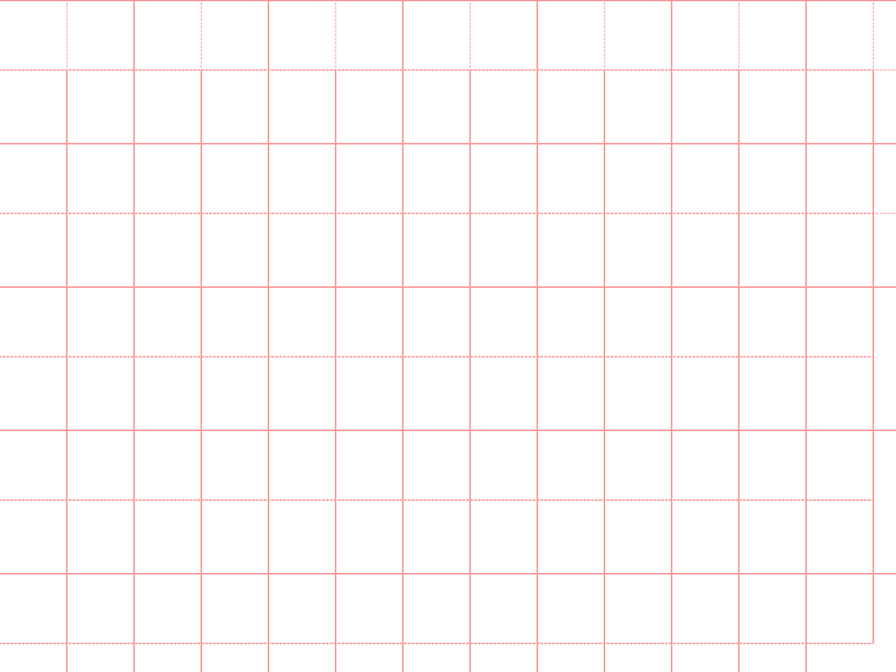
Write a WebGL 1 fragment shader that draws this pattern.

```glsl
precision mediump float;
// Thin red ruled grid on white: solid columns, alternating solid and dashed rows.

uniform vec2 u_resolution;

// Lengths are fractions of the canvas height.
#define PAPER vec3(1.0)
#define INK vec3(1.0, 0.35, 0.35)
#define LINE_WIDTH 0.0015
#define COLUMN_STEP 0.1
#define COLUMN_SHIFT -0.0005
#define ROW_STEP 0.2133
#define SOLID_ROW 0.0006
#define DASHED_ROW 0.1043
#define LAST_COLUMN 13.0
#define DASH_STEP 0.0058
#define DASH_GAP 0.3
#define FAINT 0.62

// Smoothed coverage of a band of the given width at signed distance d.
float band(float d, float width, float aa) {
  return smoothstep(-aa, aa, d + 0.5 * width)
       - smoothstep(-aa, aa, d - 0.5 * width);
}

// Index of the nearest line in a regular series.
float nearestIndex(float p, float start, float spacing) {
  return floor((p - start) / spacing + 0.5);
}

float ruledLine(float p, float start, float spacing, float aa) {
  float index = nearestIndex(p, start, spacing);
  return band(p - start - index * spacing, LINE_WIDTH, aa);
}

// Ink left along a line after the dash gaps are cut out.
float dashes(float p, float aa) {
  float d = (fract(p / DASH_STEP) - 0.5) * DASH_STEP;
  return 1.0 - band(d, DASH_GAP * DASH_STEP, aa);
}

void main() {
  float aa = 1.0 / u_resolution.y;
  float x = gl_FragCoord.x * aa;
  float y = 1.0 - gl_FragCoord.y * aa; // measured down from the top

  // Columns: odd ones are faint and dashed above the first dashed row.
  float column = nearestIndex(x, COLUMN_SHIFT, COLUMN_STEP);
  float vertical = ruledLine(x, COLUMN_SHIFT, COLUMN_STEP, aa);
  float isOdd = mod(column, 2.0);
  float inTopRow = 1.0 - smoothstep(-aa, aa, y - DASHED_ROW);
  vertical *= mix(1.0, FAINT * dashes(y, aa), isOdd * inTopRow);
  vertical *= step(0.5, column);

  // The last column ends at the fifth dashed row.
  float lastRow = DASHED_ROW + 4.0 * ROW_STEP;
  float belowEnd = smoothstep(-aa, aa, y - lastRow);
  vertical *= 1.0 - step(LAST_COLUMN - 0.5, column) * belowEnd;

  // Solid rows span the full width.
  float solid = ruledLine(y, SOLID_ROW, ROW_STEP, aa);

  // Dashed rows: past the last column only the upper two go on, faintly.
  float row = nearestIndex(y, DASHED_ROW, ROW_STEP);
  float dashed = ruledLine(y, DASHED_ROW, ROW_STEP, aa) * dashes(x, aa);
  float rightEnd = LAST_COLUMN * COLUMN_STEP + COLUMN_SHIFT;
  float pastEnd = smoothstep(-aa, aa, x - rightEnd);
  float tail = FAINT * (1.0 - step(1.5, row));
  dashed *= mix(1.0, tail, pastEnd);

  float ink = max(vertical, max(solid, dashed));
  gl_FragColor = vec4(mix(PAPER, INK, ink), 1.0);
}
```
